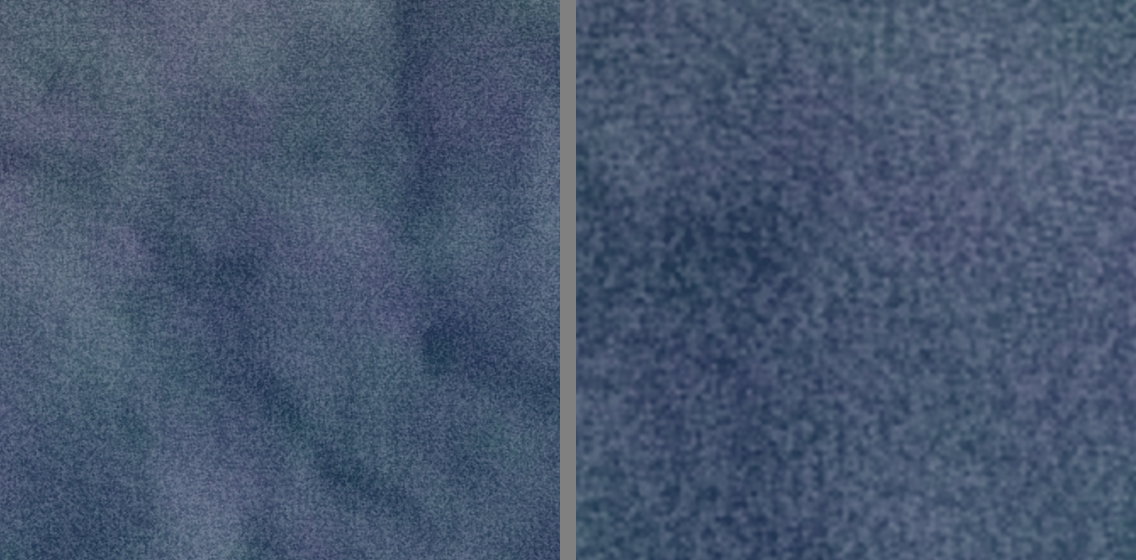
Left: the whole. Right: its middle third, enlarged.
This texture is drawn by a three.js fragment shader. Its source:

```glsl
// Worn blue-grey cloth: soft cloudy fading, dark creases running down to the right
// or straight down, and a fine soft grain. Layers of value noise set one tone,
// which is mapped to a slate palette with faint violet and teal tints.
varying vec2 vUv;

float hash(vec2 p) {
  return fract(sin(dot(p, vec2(127.1, 311.7))) * 43758.5453);
}

float noise(vec2 p) {
  vec2 cell = floor(p);
  vec2 f = fract(p);
  f = f * f * (3.0 - 2.0 * f);
  float low = mix(hash(cell), hash(cell + vec2(1.0, 0.0)), f.x);
  float high = mix(hash(cell + vec2(0.0, 1.0)), hash(cell + vec2(1.0, 1.0)), f.x);
  return mix(low, high, f.y);
}

float fbm(vec2 p) {
  float sum = 0.0;
  float amp = 0.5;
  for (int i = 0; i < 4; i++) {
    sum += amp * noise(p);
    p = mat2(0.8, 0.6, -0.6, 0.8) * p * 2.03 + 17.3;
    amp *= 0.5;
  }
  return sum / 0.9375;
}

// Soft dark fold along the segment from a to b
float crease(vec2 p, vec2 a, vec2 b, float width) {
  vec2 along = b - a;
  float h = clamp(dot(p - a, along) / dot(along, along), 0.0, 1.0);
  float d = length(p - a - along * h) / width;
  return exp(-d * d);
}

// Short smudges scattered with mostly steep directions
float smudges(vec2 p) {
  float sum = 0.0;
  for (int i = 0; i < 10; i++) {
    float id = float(i);
    vec2 centre = vec2(fract(id * 0.618 + 0.09), 0.3 + 0.6 * hash(vec2(id, 4.7)));
    float angle = 1.57 + 1.5 * (hash(vec2(id, 9.2)) - 0.4);
    vec2 reach = vec2(cos(angle), sin(angle)) * (0.015 + 0.03 * hash(vec2(id, 2.3)));
    sum += crease(p, centre - reach, centre + reach, 0.022) * (0.5 + 0.5 * hash(vec2(id, 6.1)));
  }
  return sum;
}

void main() {
  vec2 uv = vUv;
  vec2 warp = vec2(fbm(uv * 7.0 + 3.1), fbm(uv * 7.0 + 41.7)) - 0.5;
  vec2 p = uv + warp * 0.12;

  // Cloudy fading, palest at the upper left
  float tone = 0.57 + 0.85 * (fbm(uv * 4.5 + 8.4) - 0.5);
  tone += 0.22 * (uv.y - 0.5) - 0.2 * (uv.x - 0.5);

  // Stretched streaks: downward ones fade in toward the bottom
  vec2 slanted = vec2(dot(p, vec2(0.75, -0.66)), dot(p, vec2(0.66, 0.75)));
  tone += 0.26 * (noise(slanted * vec2(4.0, 12.0) + 5.0) - 0.5);
  tone += mix(0.38, 0.14, uv.y) * (noise(p * vec2(13.0, 3.5) + 23.0) - 0.5);

  // Long creases and small smudges
  float folds = crease(p, vec2(0.0, 0.74), vec2(0.46, 0.48), 0.04);
  folds += 0.9 * crease(p, vec2(0.46, 0.28), vec2(0.78, 0.06), 0.04);
  folds += 0.9 * crease(p, vec2(0.73, 1.0), vec2(0.74, 0.6), 0.032);
  folds += crease(p, vec2(0.82, 0.41), vec2(1.0, 0.3), 0.05);
  folds += 0.7 * crease(p, vec2(0.24, 0.5), vec2(0.25, 0.05), 0.025);
  tone -= 0.3 * min(folds, 1.2) + 0.26 * smudges(p);

  // Fine grain in two overlapping sizes
  vec2 turned = mat2(0.8, 0.6, -0.6, 0.8) * uv;
  float grain = 0.65 * (noise(turned * 235.0) - 0.5) + 0.5 * (noise(uv * 330.0 + 61.0) - 0.5);
  tone = clamp(tone + grain, -0.12, 1.2);

  // Slate palette with broad and grain-sized tints
  vec3 color = mix(vec3(0.165, 0.235, 0.335), vec3(0.39, 0.44, 0.52), tone);
  float tint = fbm(uv * 9.0 + 77.0) - 0.5 + 0.25 * (noise(turned * 150.0 + 12.0) - 0.5);
  float warmth = smoothstep(0.3, 1.1, uv.y - 0.4 * uv.x + 0.2) - 0.4;
  color += tint * vec3(0.05, -0.03, 0.04) + warmth * vec3(0.02, 0.0, -0.02);
  gl_FragColor = vec4(color, 1.0);
}
```
